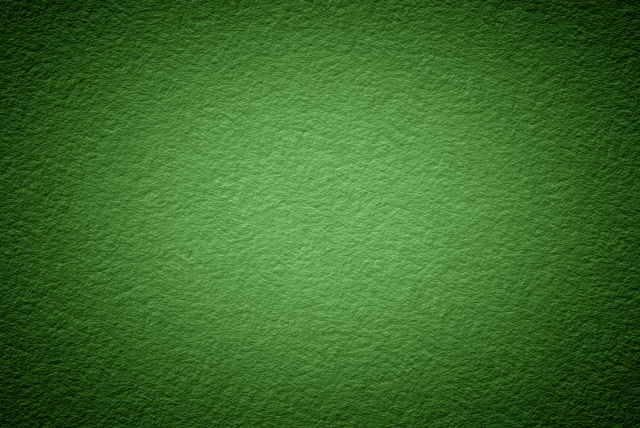
Reproduce this texture procedurally as a Shadertoy shader.

```glsl
vec2 hash22(vec2 p) {
    vec3 q = fract(vec3(p.xyx) * vec3(0.1031, 0.1030, 0.0973));
    q += dot(q, q.yzx + 33.33);
    return fract((q.xx + q.yz) * q.zy);
}

mat2 rotation(float angle) {
    float c = cos(angle), s = sin(angle);
    return mat2(c, s, -s, c);
}

// Distance to the nearest jittered cell point
float cellular(vec2 p) {
    vec2 cell = floor(p), local = fract(p);
    float nearest = 4.0;
    for (int y = -1; y <= 1; y++) {
        for (int x = -1; x <= 1; x++) {
            vec2 offset = vec2(x, y);
            vec2 delta = offset + hash22(cell + offset) - local;
            nearest = min(nearest, dot(delta, delta));
        }
    }
    return sqrt(nearest);
}

// Gentle bending that breaks up straight fibre directions
vec2 bend(vec2 p) {
    return p + 0.005 * vec2(sin(p.y * 31.0 + 2.0 * sin(p.x * 17.0)),
                            sin(p.x * 27.0 + 2.0 * sin(p.y * 23.0)));
}

// Short fibres: cells stretched along a tilted axis
float fibres(vec2 p, float angle, float density, float stretch) {
    vec2 q = rotation(angle) * p * density;
    return cellular(q * vec2(1.0 / stretch, 1.0) + 500.0);
}

// Slope of one fibre layer towards the light
float relief(vec2 p, vec2 light, float angle, float density) {
    vec2 reach = light * 0.3 / density;
    return fibres(p + reach, angle, density, 2.0)
         - fibres(p - reach, angle, density, 2.0);
}

// Crossing layers, finer ones carrying more contrast
float feltGrain(vec2 p, vec2 light) {
    float grain = 0.0, density = 55.0, weight = 0.06, tilt = 0.45;
    for (int layer = 0; layer < 4; layer++) {
        grain += weight * relief(p, light, tilt, density);
        density *= 1.6;
        weight *= 1.32;
        tilt = 0.15 - tilt;
    }
    return grain;
}

// Soft unevenness of the pressed cloth
float mottling(vec2 p) {
    return fibres(p, 0.2, 36.0, 1.7) + 0.7 * fibres(p, -0.5, 14.0, 1.6) - 0.85;
}

// Green level falling from the bright centre to the dark corners
float vignette(vec2 uv, vec2 centre) {
    float radius = length((uv - centre) * vec2(2.0, 1.75));
    return 0.65 - 0.52 * smoothstep(0.12, 1.46, radius);
}

// Shadows lose red and blue faster than green
vec3 feltColour(float level) {
    return vec3(0.787 * pow(level, 1.465), level, 0.83 * level * level);
}

void mainImage(out vec4 fragColor, in vec2 fragCoord) {
    vec2 uv = fragCoord / iResolution.xy;
    vec2 p = bend(fragCoord / iResolution.y);
    vec2 light = normalize(vec2(-0.5, 1.0));

    float base = vignette(uv, vec2(0.5, 0.52));
    float contrast = mix(1.3, 0.95, smoothstep(0.15, 0.6, base));
    float level = base + contrast * feltGrain(p, light) - 0.028 * mottling(p);

    fragColor = vec4(feltColour(clamp(level, 0.03, 1.0)), 1.0);
}
```
